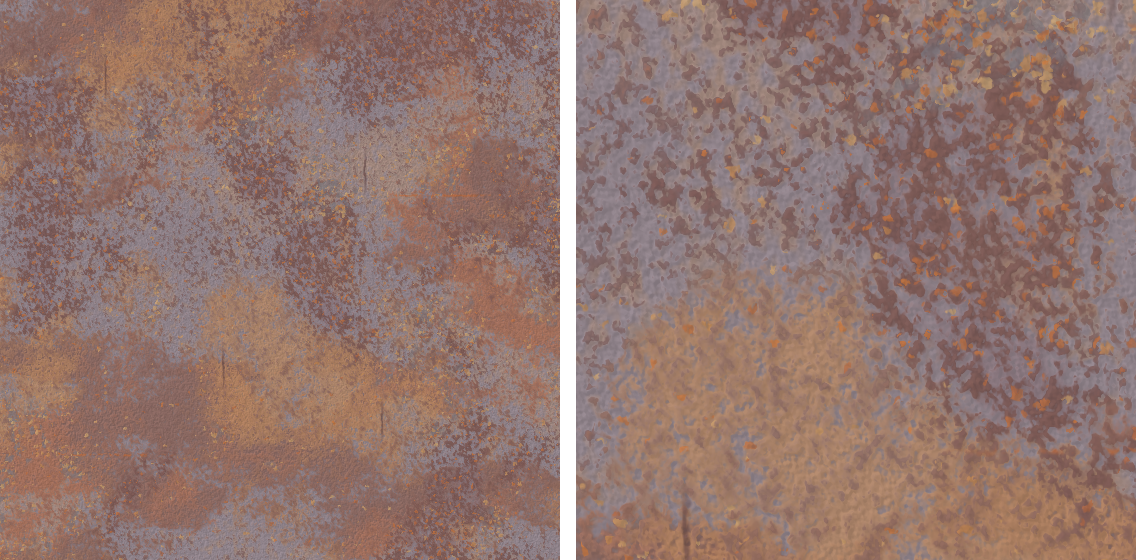
Left, the full canvas; right, a detail of the centre.
Give the GLSL for this texture, as a Shadertoy shader.

```glsl
// Weathered painted metal: grey-lilac paint breaking up into rust and ochre patches.
// Soft cellular noise is layered for the stains and for the fine grain; hard cells
// give the paint flakes, and a short loop adds drips and rusty seams.

vec3 hash3(vec2 cell) {
    vec3 q = fract(cell.xyx * vec3(0.1031, 0.1030, 0.0973));
    q += dot(q, q.yxz + 33.33);
    return fract((q.xxy + q.yzz) * q.zyx);
}

// Random cell values blended by distance, centred on zero
float softCells(vec2 p) {
    vec2 cell = floor(p), f = fract(p);
    float sum = 0.0, total = 0.0;
    for (int y = -1; y <= 1; y++)
    for (int x = -1; x <= 1; x++) {
        vec2 o = vec2(x, y);
        vec3 h = hash3(cell + o);
        vec2 d = o + h.xy - f;
        float w = exp(-6.0 * dot(d, d));
        sum += w * (h.z - 0.5);
        total += w;
    }
    return sum / total;
}

// Octaves of soft cells, scaled to a spread of about one
float layers(vec2 p, int octaves) {
    float sum = 0.0, amp = 4.1;
    for (int i = 0; i < octaves; i++) {
        sum += amp * softCells(p);
        p = mat2(1.6, 1.2, -1.2, 1.6) * p + 17.3;
        amp *= 0.62;
    }
    return sum;
}

// Scattered chips: x is coverage, y a random tint
vec2 flakes(vec2 p, float density) {
    vec2 cell = floor(p), f = fract(p), result = vec2(0.0);
    for (int y = -1; y <= 1; y++)
    for (int x = -1; x <= 1; x++) {
        vec2 o = vec2(x, y);
        vec3 h = hash3(cell + o + 71.0);
        float present = step(h.z, density);
        float radius = 0.18 + 0.4 * fract(h.z * 57.0);
        float d = length((o + h.xy - f) * vec2(1.0, 0.7 + 0.6 * h.x));
        float cover = present * smoothstep(0.14, -0.14, d - radius);
        if (cover > result.x) result = vec2(cover, fract(h.x * 31.0));
    }
    return result;
}

float grainAt(vec2 uv) {
    return layers(uv * vec2(270.0, 235.0), 2);
}

void mainImage(out vec4 fragColor, in vec2 fragCoord) {
    vec2 uv = fragCoord / iResolution.y;
    vec2 p = uv + 0.012 * vec2(sin(uv.y * 23.0 + 2.0 * sin(uv.x * 13.0)),
                               sin(uv.x * 19.0 + 2.0 * sin(uv.y * 17.0)));

    // Broad stains and small-scale texture
    float tone  = layers(p * 5.0 + 3.0, 5);
    float rust  = layers(p * vec2(3.2, 6.5) + 21.0, 6);
    float ochre = layers(p * vec2(5.6, 4.6) + 47.0, 6);
    float decay = layers(p * vec2(6.0, 4.6) + 83.0, 5);
    float clot  = layers(uv * vec2(110.0, 85.0) + 9.0, 2);
    float grain = grainAt(uv);
    float speck = 0.75 * grain + 0.45 * clot;

    // Grey paint with tan dust
    vec3 col = mix(vec3(0.56, 0.51, 0.54), vec3(0.63, 0.53, 0.49),
                   smoothstep(-0.8, 1.4, 0.7 * tone + 0.6 * clot));

    // Rust bands and ochre stains, worn through by the grain
    vec3 rustColor = mix(vec3(0.53, 0.38, 0.34), vec3(0.64, 0.41, 0.32),
                         smoothstep(-1.3, 1.5, tone + 0.6 * speck));
    float rusted = smoothstep(0.1, 1.5, rust + 0.5 * speck);
    col = mix(col, rustColor, 0.8 * rusted);
    vec3 ochreColor = mix(vec3(0.58, 0.43, 0.36), vec3(0.71, 0.52, 0.37),
                          smoothstep(-1.0, 1.2, 0.6 * ochre - 0.5 - 0.8 * speck));
    float stained = smoothstep(0.2, 1.7, ochre + 0.6 * speck);
    col = mix(col, ochreColor, 0.75 * stained);

    // Dark pits, fewer where the stains lie thick
    float pits = smoothstep(0.0, 1.1, speck + 0.3 * decay - 0.2);
    col = mix(col, vec3(0.43, 0.32, 0.32), pits * (0.68 - 0.35 * max(rusted, stained)));

    // Corroded maroon areas, still showing lilac paint
    float corroded = smoothstep(0.7, 2.0, decay + 0.4 * speck);
    vec3 corrosion = mix(vec3(0.54, 0.46, 0.49), vec3(0.45, 0.32, 0.31),
                         smoothstep(-0.9, 0.7, speck));
    col = mix(col, corrosion, 0.75 * corroded);

    // Blue-grey chips and yellow flakes along the ochre borders, orange in corrosion
    float border = exp(-3.0 * pow(ochre - 0.5, 2.0)) * smoothstep(-0.4, 1.0, tone);
    vec2 ragged = uv + 0.0012 * vec2(grain, clot);
    float blue = border * smoothstep(0.3, 1.0, clot - 0.3 * grain);
    col = mix(col, vec3(0.47, 0.47, 0.51), 0.6 * blue);
    vec2 pale = flakes(ragged * 165.0, 0.02 + 0.36 * border);
    col = mix(col, mix(vec3(0.72, 0.49, 0.29), vec3(0.78, 0.63, 0.43), pale.y), 0.7 * pale.x);
    vec2 embers = flakes(ragged * 190.0 + 37.0, 0.015 + 0.13 * corroded);
    col = mix(col, mix(vec3(0.66, 0.38, 0.25), vec3(0.80, 0.46, 0.21), embers.y), 0.65 * embers.x);

    // Dark vertical drips and broken orange seams
    for (int i = 0; i < 4; i++) {
        vec3 h = hash3(vec2(i, 5.0));
        vec2 d = uv - (0.1 + 0.8 * h.xy);
        float along = smoothstep(0.05, 0.01, abs(d.y));
        float drip = along * smoothstep(0.003, 0.0005, abs(d.x + 0.0007 * clot));
        col = mix(col, vec3(0.38, 0.27, 0.27), 0.6 * drip);
        vec2 s = uv - (0.1 + 0.8 * h.zx);
        float seam = smoothstep(0.16, 0.05, abs(s.x)) * smoothstep(0.003, 0.0, abs(s.y + 0.001 * clot));
        col = mix(col, vec3(0.75, 0.40, 0.20), 0.6 * seam * smoothstep(-0.2, 0.7, clot));
    }

    // Grain relief lit from the upper left
    float relief = grain - grainAt(uv + vec2(-0.0016, 0.0016));
    col *= 1.0 + 0.03 * clamp(relief, -2.0, 2.0) + 0.015 * grain;
    fragColor = vec4(clamp(col, 0.0, 1.0), 1.0);
}
```
